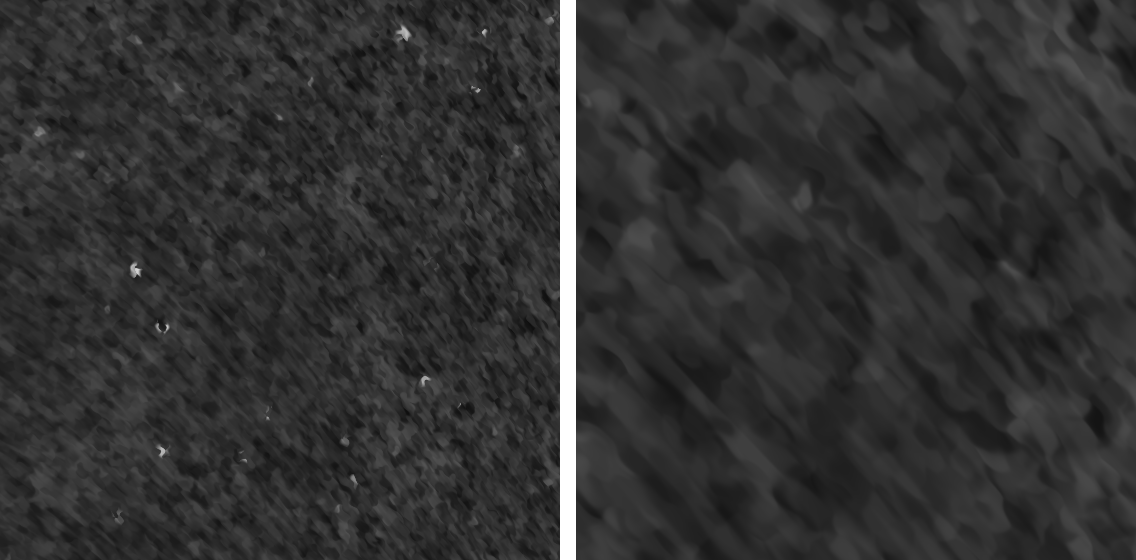
Left, the full canvas; right, a detail of the centre.
This texture is drawn by a Shadertoy shader. Its source:

```glsl
// Dark grey, softly smeared stony ground with pale pebbles and a few bright glints.

const float BASE_GREY      = 0.187;
const float PATCH_CONTRAST = 0.045;  // broad light and dark areas
const float GRAIN_CONTRAST = 0.105;  // medium stones
const float GRIT_CONTRAST  = 0.105;  // smallest grains
const float SMEAR_CONTRAST = 0.075;  // long diagonal streaks
const float PEBBLE_LIGHT   = 0.17;
const float GLINT_LIGHT    = 0.72;
const float PATCH_CELLS    = 9.0;
const float GRAIN_CELLS    = 46.0;
const float GRIT_CELLS     = 92.0;
const float PEBBLE_CELLS   = 24.0;
const float GLINT_CELLS    = 15.0;
const vec2  GLINT_CENTRE   = vec2(0.68, 0.38);

vec3 hash3(vec2 cell) {
    vec3 q = fract(cell.xyx * vec3(0.1031, 0.1030, 0.0973));
    q += dot(q, q.yxz + 33.33);
    return fract((q.xxy + q.yzz) * q.zyx);
}

// Cellular noise: random cell values blended across soft borders, centred on 0.
float softCells(vec2 p, float sharpness) {
    vec2 cell = floor(p);
    float total = 0.0, weights = 0.0001;
    for (int j = -1; j <= 1; j++)
    for (int i = -1; i <= 1; i++) {
        vec2 id = cell + vec2(i, j);
        vec3 h = hash3(id + 71.0);
        vec2 d = p - id - h.xy;
        float w = exp(-sharpness * dot(d, d));
        total += w * h.z;
        weights += w;
    }
    return total / weights - 0.5;
}

// Sparse soft blobs; radius is in cells, strength varies per blob.
float scatter(vec2 p, float chance, float radius, float seed) {
    vec2 cell = floor(p);
    float light = 0.0;
    for (int j = -1; j <= 1; j++)
    for (int i = -1; i <= 1; i++) {
        vec2 id = cell + vec2(i, j);
        vec3 place = hash3(id + seed);
        vec3 look = hash3(id + seed + 137.0);
        vec2 d = p - id - place.xy;
        d.x *= mix(0.8, 1.6, look.x);
        float r = radius * mix(0.6, 1.3, look.y);
        float blob = 1.0 - smoothstep(0.35, 1.0, length(d) / r);
        light = max(light, blob * step(place.z, chance) * mix(0.25, 1.0, look.z));
    }
    return light;
}

// Bent coordinates: x runs along the smear, which steepens to the right.
vec2 smearSpace(vec2 uv) {
    float along = 0.75 * uv.x - 0.65 * uv.y;
    float across = 0.68 * (uv.y + 0.7 * uv.x + 0.45 * uv.x * uv.x);
    return vec2(along, across);
}

// Layered sines that make outlines irregular.
vec2 wobble(vec2 uv) {
    return sin(uv.yx * vec2(151.0, 173.0) + 2.0 * sin(uv * 97.0))
         + 0.6 * sin(uv.yx * vec2(389.0, 347.0) + uv * 211.0);
}

void mainImage(out vec4 fragColor, in vec2 fragCoord) {
    vec2 uv = fragCoord / iResolution.y;
    vec2 warped = uv + 0.0022 * wobble(uv);
    vec2 flow = smearSpace(warped);

    // Ground: patches, stones, grit and streaks
    float patches = softCells(uv * PATCH_CELLS, 4.0);
    float grain = softCells(flow * GRAIN_CELLS * vec2(0.75, 1.1), 9.0);
    float grit = softCells(flow * GRIT_CELLS * vec2(0.75, 1.2) + 19.0, 7.0);
    float smear = softCells(smearSpace(uv) * vec2(22.0, 135.0) + 7.0, 6.0);

    // The left side is smoother, the upper right rougher
    float rough = smoothstep(-0.3, 1.4, uv.x + 0.4 * uv.y + 1.2 * patches);
    float grey = BASE_GREY + PATCH_CONTRAST * patches;
    grey += GRAIN_CONTRAST * grain * mix(0.7, 1.1, rough);
    grey += GRIT_CONTRAST * grit * mix(0.45, 1.3, rough);
    grey += SMEAR_CONTRAST * smear * mix(1.1, 0.8, rough);

    // Pale pebbles with mottled faces
    float pebble = scatter(warped * PEBBLE_CELLS, 0.11, 0.38, 11.0);
    grey += PEBBLE_LIGHT * pebble * pebble * (0.8 + 1.2 * grit);

    // Glints broken into small upright flecks, denser around one centre
    float nearby = exp(-6.0 * dot(uv - GLINT_CENTRE, uv - GLINT_CENTRE));
    float glint = scatter(warped * GLINT_CELLS, mix(0.04, 0.15, nearby), 0.24, 53.0);
    float fleck = softCells(warped * vec2(120.0, 85.0) + 31.0, 9.0);
    grey += GLINT_LIGHT * glint * smoothstep(-0.12, 0.3, fleck);
    grey -= 0.05 * glint * smoothstep(0.1, 0.4, -fleck);

    fragColor = vec4(vec3(clamp(grey, 0.06, 0.95)), 1.0);
}
```
